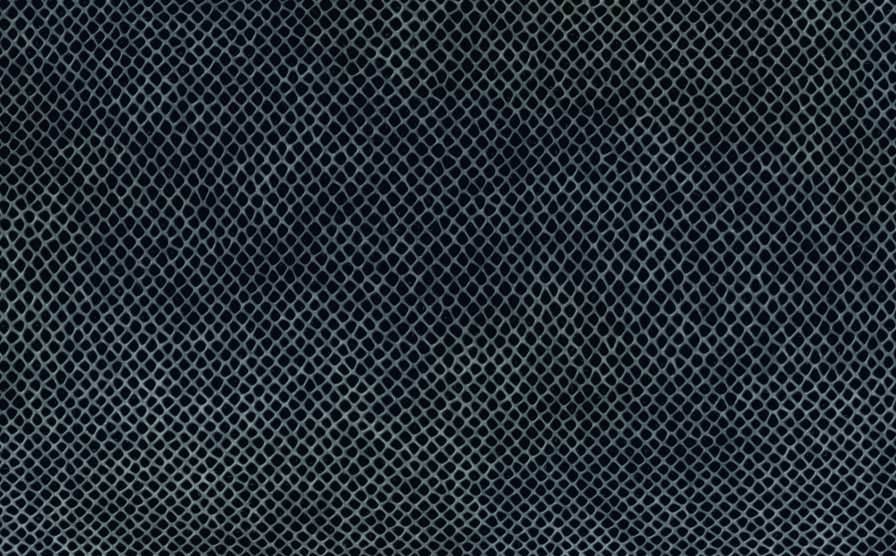
Reproduce this texture procedurally as a WebGL 2 fragment shader.

```glsl
#version 300 es
precision highp float;
// Draws an embossed reptile-skin mesh: pale rounded strands around dark scale-shaped pits.

uniform vec2 u_resolution;
out vec4 outColor;

// Lengths are fractions of the canvas height, or of one lattice side
const float COLUMNS = 33.0;       // cells per canvas height, sideways
const float ROWS = 26.5;          // cells per canvas height, upwards
const float CROWDING = 3.0;       // extra rows gathered at the lower edge
const float JITTER = 0.30;        // scatter of the cell centres
const float WAVE = 0.75;          // slow bending of the rows, in cells
const float STRAND = 0.172;       // half width of a strand with its rim
const float PLATEAU = 0.02;       // half width of the flat strand top
const float ROUNDING = 0.22;      // softness of the pit corners
const float BODY_TONE = 0.68;     // mean place of a strand on the ramp
const float RELIEF = 0.24;        // strength of the side light
const float GRAIN = 0.55;         // unevenness along the strands
const float PATCHES = 0.34;       // broad changes of tone
const vec2 LIGHT = vec2(-0.85, 0.53);
const vec3 PIT = vec3(0.025, 0.036, 0.065);
const vec3 RIM = vec3(0.13, 0.17, 0.19);
const vec3 BODY = vec3(0.22, 0.28, 0.29);
const vec3 CREST = vec3(0.30, 0.36, 0.37);
const vec3 SHEEN = vec3(0.40, 0.46, 0.46);
const vec3 GLINT = vec3(0.56, 0.63, 0.61);

float hash(vec2 p) {
  return fract(sin(dot(p, vec2(127.1, 311.7))) * 43758.5453);
}

vec2 hash2(vec2 p) {
  return vec2(hash(p), hash(p + vec2(37.2, 17.9)));
}

float noise(vec2 p) {
  vec2 i = floor(p), f = fract(p);
  f = f * f * (3.0 - 2.0 * f);
  return mix(mix(hash(i), hash(i + vec2(1, 0)), f.x),
             mix(hash(i + vec2(0, 1)), hash(i + vec2(1, 1)), f.x), f.y);
}

float smoothMin(float a, float b, float k) {
  float h = max(k - abs(a - b), 0.0) / k;
  return min(a, b) - h * h * k * 0.25;
}

// Bends the canvas into a diagonal lattice, tighter towards the lower edge
vec2 toLattice(vec2 p) {
  float low = 1.0 - p.y;
  vec2 cell = vec2(p.x * COLUMNS, p.y * ROWS);
  cell.y += p.y * p.y * p.y * p.y - CROWDING * low * low * low * low;
  cell += WAVE * (vec2(noise(p * 3.5), noise(p * 3.5 + 40.0)) - 0.5);
  return vec2(cell.x + cell.y, cell.x - cell.y);
}

vec2 cellCentre(vec2 id) {
  return id + 0.5 + JITTER * (hash2(id) - 0.5);
}

// Returns the rounded border distance and the direction across the border
vec3 cellBorder(vec2 g) {
  vec2 base = floor(g), nearestId = base;
  float nearest = 9.0;
  for (int y = -1; y <= 1; y++)
  for (int x = -1; x <= 1; x++) {
    vec2 id = base + vec2(x, y);
    vec2 r = cellCentre(id) - g;
    float d = dot(r, r);
    if (d < nearest) { nearest = d; nearestId = id; }
  }
  vec2 own = cellCentre(nearestId) - g, across = vec2(0.0);
  float border = 9.0, rounded = 9.0;
  for (int y = -1; y <= 1; y++)
  for (int x = -1; x <= 1; x++) {
    if (x == 0 && y == 0) continue;
    vec2 other = cellCentre(nearestId + vec2(x, y)) - g;
    vec2 dir = normalize(other - own);
    float d = dot(0.5 * (own + other), dir);
    if (d < border) { border = d; across = dir; }
    rounded = smoothMin(rounded, d, ROUNDING);
  }
  rounded += 0.05 * (hash(nearestId + 11.0) - 0.5);
  return vec3(rounded, normalize(vec2(across.x + across.y, across.x - across.y)));
}

vec3 ramp(float t) {
  t = clamp(t, 0.0, 1.0) * 5.0;
  vec3 c = mix(PIT, RIM, clamp(t, 0.0, 1.0));
  c = mix(c, BODY, clamp(t - 1.0, 0.0, 1.0));
  c = mix(c, CREST, clamp(t - 2.0, 0.0, 1.0));
  c = mix(c, SHEEN, clamp(t - 3.0, 0.0, 1.0));
  return mix(c, GLINT, clamp(t - 4.0, 0.0, 1.0));
}

vec3 skin(vec2 p) {
  vec3 border = cellBorder(toLattice(p));
  float patches = 0.6 * noise(p * 4.0 + 20.0) + 0.4 * noise(p * 11.0 + 60.0) - 0.5;
  patches += 0.3 * (0.4 - p.y);
  float width = STRAND * (1.0 + 0.35 * patches);
  float height = 1.0 - smoothstep(PLATEAU, width, border.x);
  float side = -dot(border.yz, LIGHT) * smoothstep(-0.02, 0.05, border.x);
  float grain = 0.6 * noise(p * 140.0) + 0.4 * noise(p * 60.0 + 30.0) - 0.5;
  float tone = height * (BODY_TONE + RELIEF * side + GRAIN * grain + PATCHES * patches);
  // Dust: rare pale specks, mostly lost on the strands
  float speck = smoothstep(0.88, 1.0, noise(p * 210.0 + 70.0));
  vec3 color = ramp(tone + 0.3 * speck);
  // Slow drift between greenish and bluish areas
  float tint = noise(p * 3.0 + 5.0) - 0.5;
  return color * (1.0 + 0.08 * tint * vec3(-0.6, -0.3, 1.0));
}

void main() {
  vec3 sum = vec3(0.0);
  for (int i = 0; i < 4; i++) {
    vec2 offset = vec2(i % 2, i / 2) * 0.5 - 0.25;
    sum += skin((gl_FragCoord.xy + offset) / u_resolution.y);
  }
  outColor = vec4(sum * 0.25, 1.0);
}
```
